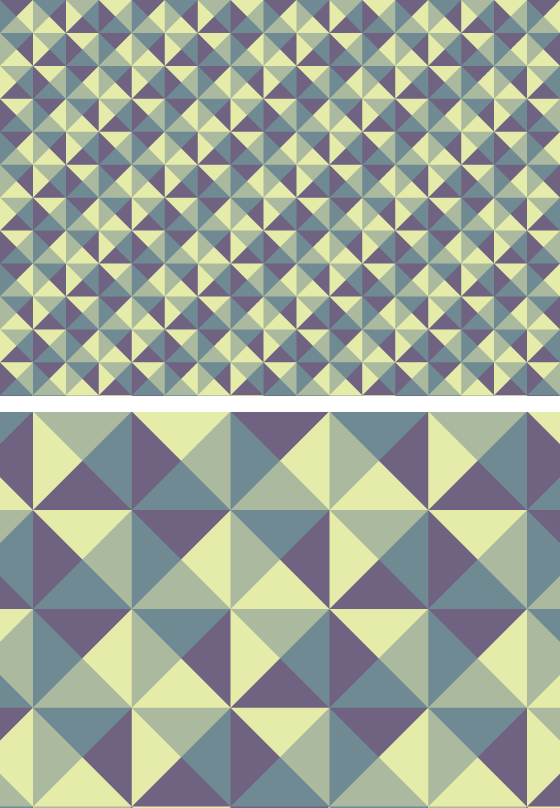
Top, the full canvas; bottom, a detail of the centre.
Give the GLSL for this pattern, as a Shadertoy shader.

```glsl
// Square tiles cut into four triangles along the diagonals, turning a quarter per diagonal step.

const float TILES_ACROSS = 17.0;
const int   SAMPLES      = 4;     // antialiasing grid per pixel side

const vec3 PURPLE = vec3(0.44, 0.39, 0.51);
const vec3 YELLOW = vec3(0.90, 0.92, 0.66);
const vec3 SAGE   = vec3(0.67, 0.73, 0.62);
const vec3 BLUE   = vec3(0.44, 0.54, 0.58);

// Triangle under a point of the tile (y down): 0 top, 1 right, 2 bottom, 3 left
int triangleSide(vec2 q) {
    if (abs(q.x) > abs(q.y)) return q.x > 0.0 ? 1 : 3;
    return q.y > 0.0 ? 2 : 0;
}

// Colours in clockwise order around a tile
vec3 palette(int i) {
    if (i == 0) return PURPLE;
    if (i == 1) return YELLOW;
    return i == 2 ? SAGE : BLUE;
}

vec3 tileColor(vec2 p) {
    ivec2 tile = ivec2(floor(p));
    int quarterTurns = tile.x + tile.y;
    return palette((triangleSide(fract(p) - 0.5) - quarterTurns) & 3);
}

void mainImage(out vec4 fragColor, in vec2 fragCoord) {
    float tilesPerPixel = TILES_ACROSS / iResolution.x;
    vec2 fromTopLeft = vec2(fragCoord.x, iResolution.y - fragCoord.y);

    // Average a small grid of samples to smooth the edges
    vec3 sum = vec3(0.0);
    for (int j = 0; j < SAMPLES; j++)
    for (int i = 0; i < SAMPLES; i++) {
        vec2 offset = (vec2(i, j) + 0.5) / float(SAMPLES) - 0.5;
        sum += tileColor((fromTopLeft + offset) * tilesPerPixel);
    }
    fragColor = vec4(sum / float(SAMPLES * SAMPLES), 1.0);
}
```
